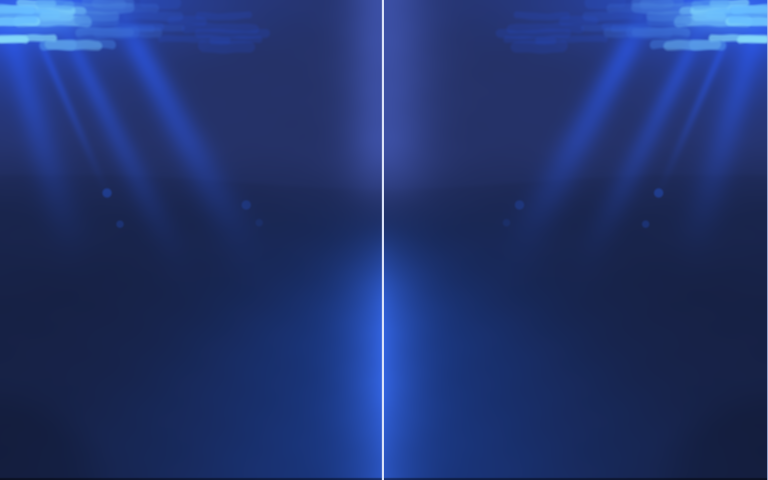
Write a Shadertoy shader that draws this background.

```glsl
#define SEAM_X 0.4985
#define HORIZON 0.395
#define STROKES 36
#define STROKE_REACH 0.50
#define BEAM_GAIN 0.62
#define DUSK vec3(0.145, 0.195, 0.405)
#define NIGHT vec3(0.088, 0.130, 0.270)
#define DEEP_BLUE vec3(0.100, 0.220, 0.520)
#define VIOLET vec3(0.250, 0.330, 0.680)
#define ELECTRIC vec3(0.170, 0.340, 0.930)
#define CYAN vec3(0.400, 0.740, 1.000)
#define ICE vec3(0.560, 0.900, 0.980)

float hash(float n) { return fract(sin(n * 12.99) * 437.58); }

float bell(float x, float width) { return exp(-x * x / (width * width)); }

float waves(vec2 p) {
    return (sin(p.x * 31.0 + p.y * 17.0) + sin(p.x * 67.0 - p.y * 41.0) * 0.6
          + sin(p.x * 139.0 + p.y * 83.0) * 0.3) / 1.9;
}

// Soft shaft from a to b that widens and fades along its length
float beam(vec2 p, vec2 a, vec2 b, float startWidth, float endWidth) {
    vec2 axis = b - a;
    float along = dot(p - a, axis) / dot(axis, axis);
    float across = dot(p - a, vec2(axis.y, -axis.x)) / length(axis);
    float width = mix(startWidth, endWidth, clamp(along, 0.0, 1.0));
    float fade = smoothstep(-0.15, 0.1, along) * (1.0 - smoothstep(0.0, 1.12, along));
    return bell(across, width) * fade;
}

// Dusk above the horizon, night below it, with a central blue haze
vec3 backdrop(float seam, float depth) {
    float edge = HORIZON - 0.03 * smoothstep(0.0, 0.6, seam);
    float below = smoothstep(edge - 0.09, edge + 0.11, depth);
    vec3 low = mix(NIGHT * 1.14, NIGHT, smoothstep(0.4, 0.65, depth));
    vec3 color = mix(DUSK, low, below);
    color *= 1.0 - 0.05 * smoothstep(edge - 0.006, edge + 0.006, depth)
                 * (1.0 - smoothstep(edge, edge + 0.15, depth));
    float hazeWidth = mix(0.30, 0.46, smoothstep(0.5, 1.0, depth));
    float haze = bell(seam, hazeWidth) * smoothstep(0.34, 0.74, depth);
    return mix(color, DEEP_BLUE, 0.9 * haze);
}

// Dabs of light laid in rows, hottest near the outer corner
vec3 paintStrokes(vec3 color, vec2 p) {
    for (int i = 0; i < STROKES; i++) {
        float id = float(i);
        float row = mod(id, 8.0);
        float reach = STROKE_REACH * pow(hash(id + 3.1), 1.5);
        float heat = bell(reach, 0.19);
        vec2 center = vec2(reach, 0.004 + 0.0125 * row + 0.006 * hash(id + 7.7));
        vec2 q = p - center;
        q.y += 0.003 * waves(p + hash(id));
        q.x = max(abs(q.x) - mix(0.025, 0.075, hash(id + 5.3)), 0.0);
        float radius = mix(0.006, 0.012, hash(id + 9.4));
        float body = 1.0 - smoothstep(-0.004, 0.005, length(q) - radius);
        vec3 tint = mix(ELECTRIC * 0.85, CYAN, heat);
        tint = mix(tint, ICE, heat * step(0.5, hash(id + 1.9)));
        color = mix(color, tint, body * mix(0.22, 0.72, heat));
    }
    return color;
}

void mainImage(out vec4 fragColor, in vec2 fragCoord) {
    vec2 p = fragCoord / iResolution.y;
    float aspect = iResolution.x / iResolution.y;
    float pixel = 1.0 / iResolution.y;
    float side = p.x - SEAM_X * aspect;
    float seam = abs(side);
    float depth = 1.0 - p.y;
    // Both halves share coordinates measured from their top outer corner
    vec2 corner = vec2(SEAM_X * aspect - seam, depth);

    vec3 color = backdrop(seam, depth);

    // Seam glow: violet above, vivid blue below
    float upper = 1.0 - smoothstep(0.28, 0.5, depth);
    float upperWidth = side > 0.0 ? 0.095 : 0.075;
    color = mix(color, VIOLET, 0.85 * upper * bell(seam, upperWidth));
    float lower = smoothstep(0.4, 0.7, depth) * (1.0 - 0.3 * smoothstep(0.78, 1.0, depth));
    float core = 0.55 * exp(-seam / 0.045) + 0.35 * bell(seam, 0.09);
    color = mix(color, vec3(0.21, 0.41, 0.93), lower * core);

    // Corner glow
    float spill = bell(corner.x, 0.25) * bell(depth, 0.19);
    float ceiling = bell(corner.x, 0.46) * bell(depth, 0.085);
    color = mix(color, ELECTRIC, clamp(0.72 * spill + 0.5 * ceiling, 0.0, 0.92));

    // Slanted light shafts
    float light = 0.8 * beam(corner, vec2(0.02, 0.07), vec2(0.16, 0.54), 0.022, 0.045);
    light += 0.75 * beam(corner, vec2(0.085, 0.09), vec2(0.222, 0.40), 0.009, 0.010);
    light += 0.8 * beam(corner, vec2(0.145, 0.08), vec2(0.38, 0.56), 0.016, 0.036);
    light += 1.0 * beam(corner, vec2(0.265, 0.06), vec2(0.53, 0.55), 0.025, 0.045);
    color = mix(color, vec3(0.17, 0.35, 0.95), clamp(BEAM_GAIN * light, 0.0, 0.9));

    color = paintStrokes(color, corner);
    float hotspot = bell(corner.x - 0.08, 0.10) * bell(depth - 0.035, 0.035);
    color = mix(color, CYAN, 0.4 * hotspot);

    // Floating motes
    for (int i = 0; i < 4; i++) {
        float id = float(i);
        float pair = floor(id * 0.5);
        float second = mod(id, 2.0);
        vec2 mote = vec2(0.223 + 0.29 * pair + 0.027 * second,
                         0.402 + 0.025 * pair + second * mix(0.065, 0.037, pair));
        float disc = 1.0 - smoothstep(0.006, 0.013, length(corner - mote) + 0.002 * second);
        color = mix(color, vec3(0.13, 0.28, 0.68), disc * (0.6 - 0.2 * second - 0.2 * pair));
    }

    // Dim lower corners and fine tonal grain
    color *= 1.0 - 0.13 * (1.0 - smoothstep(0.14, 0.26, length(corner - vec2(0.0, 1.03))));
    color *= 1.0 + 0.012 * waves(vec2(corner.x * 0.5, depth * 1.5));

    // Bottom shade, pale divider and right border
    color *= 1.0 - 0.45 * (1.0 - smoothstep(0.002, 0.002 + 2.0 * pixel, p.y));
    float divider = 1.0 - smoothstep(0.0012, 0.0012 + pixel, seam);
    color = mix(color, vec3(0.86, 0.89, 0.97), divider);
    float border = 1.0 - smoothstep(0.001, 0.001 + pixel, aspect - p.x);
    color = mix(color, vec3(0.70, 0.76, 0.92), 0.8 * border);
    fragColor = vec4(clamp(color, 0.0, 1.0), 1.0);
}
```
